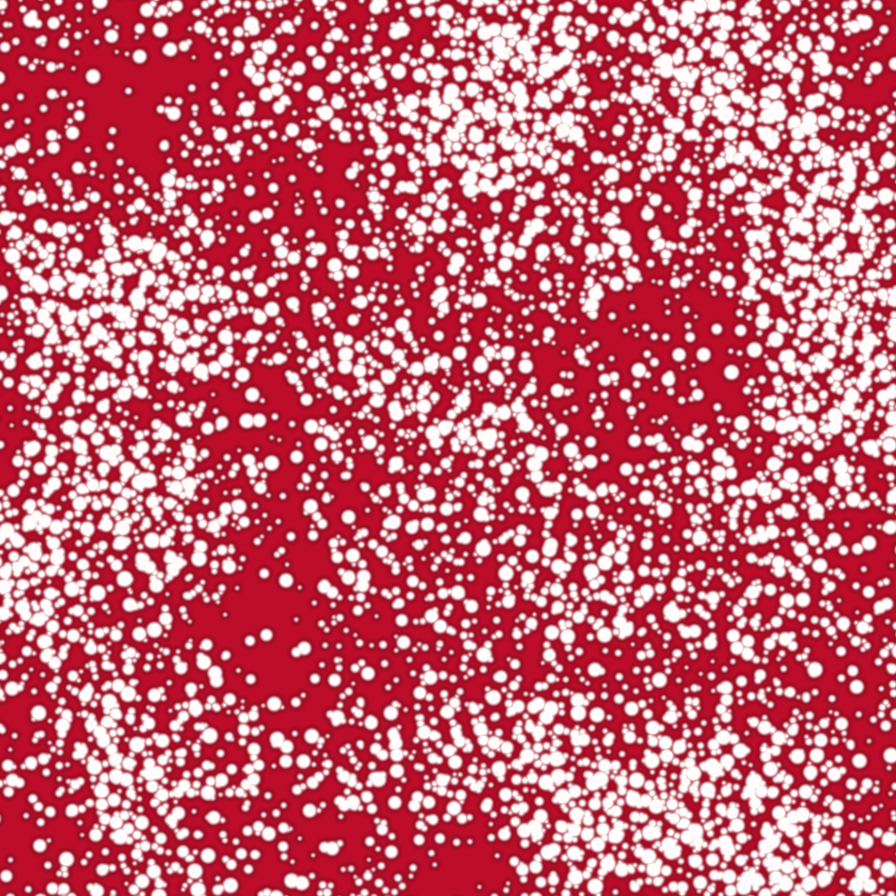
Reproduce this texture procedurally as a Shadertoy shader.

```glsl
const vec3 OPEN_RED = vec3(0.74, 0.05, 0.17);
const vec3 SHADE_RED = vec3(0.60, 0.05, 0.13);
const vec3 WHITE = vec3(1.0, 0.99, 0.985);

// Lengths are fractions of the canvas height
const float LARGE_CELLS = 57.0;
const vec2 LARGE_RADII = vec2(0.0038, 0.0088);
const float LARGE_SHARE = 0.64;
const float SMALL_CELLS = 90.0;
const vec2 SMALL_RADII = vec2(0.0018, 0.0044);
const float SMALL_SHARE = 0.55;

const float EDGE_SOFTNESS = 0.0025;
const float MERGE_WIDTH = 0.0022;
const float SHADE_REACH = 0.0075;
const float CLUSTER_SCALE = 3.6;
const float CLUSTER_CONTRAST = 0.85;

vec3 hash3(vec2 p, float seed) {
    vec3 q = fract(vec3(p, seed) * vec3(0.1031, 0.1030, 0.0973));
    q += dot(q, q.yxz + 33.33);
    return fract((q.xxy + q.yxx) * q.zyx);
}

float cornerSlope(vec2 cell, vec2 offset) {
    float angle = 6.28318 * hash3(cell, 7.0).x;
    return dot(vec2(cos(angle), sin(angle)), offset);
}

float gradientNoise(vec2 p) {
    vec2 i = floor(p), f = fract(p);
    vec2 u = f * f * f * (f * (f * 6.0 - 15.0) + 10.0);
    vec2 e = vec2(1.0, 0.0);
    float bottom = mix(cornerSlope(i, f), cornerSlope(i + e.xy, f - e.xy), u.x);
    float top = mix(cornerSlope(i + e.yx, f - e.yx), cornerSlope(i + e.xx, f - e.xx), u.x);
    return mix(bottom, top, u.y);
}

// Slow variation that gathers the specks into clouds
float clustering(vec2 p) {
    vec2 q = p * CLUSTER_SCALE + 11.3;
    return gradientNoise(q) + 0.55 * gradientNoise(q * 2.1 + 5.7);
}

float smoothMin(float a, float b, float k) {
    float h = max(k - abs(a - b), 0.0) / k;
    return min(a, b) - 0.25 * h * h * k;
}

// Distance to one layer of round specks, one candidate per cell
float specks(vec2 p, float cells, vec2 radii, float share, float seed) {
    vec2 home = floor(p * cells);
    float d = 1.0;
    for (int y = -1; y <= 1; y++) {
        for (int x = -1; x <= 1; x++) {
            vec2 cell = home + vec2(x, y);
            vec3 rnd = hash3(cell + 19.0, seed);
            vec3 pick = hash3(cell + 71.0, seed + 3.0);
            float cloud = clustering((cell + 0.5) / cells);
            if (pick.x > share + CLUSTER_CONTRAST * cloud) continue;
            float size = clamp(rnd.z + 0.35 * cloud, 0.0, 1.0);
            float radius = mix(radii.x, radii.y, size);
            vec2 center = (cell + rnd.xy) / cells;
            d = smoothMin(d, length(p - center) - radius, MERGE_WIDTH);
        }
    }
    return d;
}

void mainImage(out vec4 fragColor, in vec2 fragCoord) {
    vec2 p = fragCoord / iResolution.y;

    // Large and small specks run together where they touch
    float large = specks(p, LARGE_CELLS, LARGE_RADII, LARGE_SHARE, 13.0);
    float small = specks(p, SMALL_CELLS, SMALL_RADII, SMALL_SHARE, 41.0);
    float d = smoothMin(large, small, MERGE_WIDTH);

    // Red ground, darker close to the specks
    vec3 color = mix(SHADE_RED, OPEN_RED, smoothstep(0.001, SHADE_REACH, d));

    // Soft white specks
    float soft = max(EDGE_SOFTNESS, 0.75 / iResolution.y);
    color = mix(color, WHITE, 1.0 - smoothstep(-soft, soft, d));
    fragColor = vec4(color, 1.0);
}
```
